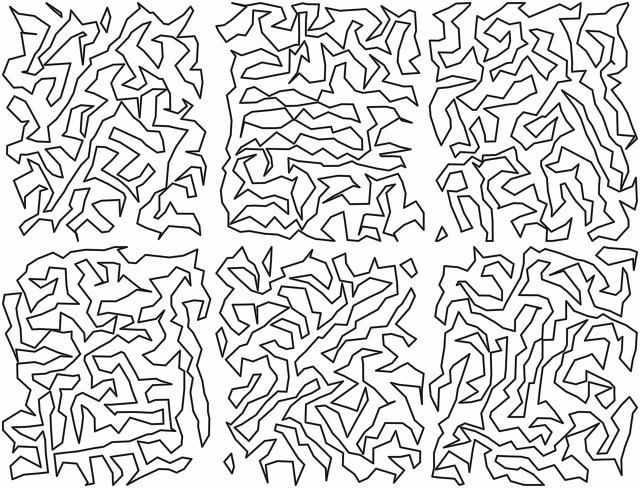
Reproduce this pattern procedurally as a Shadertoy shader.

```glsl
// Six panels, each filled by a wandering jagged line drawn in thin black on white.
// A random tree joins coarse cells of a turned lattice; the line walks round that tree
// through a lattice twice as fine, whose vertices are staggered, jittered and warped.

const vec2 GRID = vec2(18.0, 20.0);     // panel size in vertex spacings
const vec2 PANELS = vec2(3.0, 2.0);

// Set once per pixel for its panel
vec2 seed;
mat2 turn;

vec2 hash22(vec2 p) {
    vec3 q = fract(p.xyx * vec3(0.1031, 0.1030, 0.0973));
    q += dot(q, q.yzx + 33.33);
    return fract((q.xx + q.yz) * q.zy);
}

vec2 noise2(vec2 p) {
    vec2 i = floor(p), f = fract(p);
    f = f * f * (3.0 - 2.0 * f);
    vec2 low = mix(hash22(i), hash22(i + vec2(1, 0)), f.x);
    vec2 high = mix(hash22(i + vec2(0, 1)), hash22(i + vec2(1, 1)), f.x);
    return mix(low, high, f.y);
}

// Smooth displacement, fading out towards the panel borders
vec2 warp(vec2 p) {
    vec2 border = clamp(min(p, GRID - p), 0.0, 4.0);
    return 1.3 * (noise2(p / 3.3 + seed + 11.3) - 0.5) * smoothstep(0.0, 4.0, border);
}

vec2 vertexAt(ivec2 v) {
    vec2 stagger = 0.17 * (2.0 * vec2(v.yx & 1) - 1.0);
    vec2 jitter = 0.9 * (hash22(vec2(v) + seed + 207.0) - 0.5);
    vec2 p = GRID * 0.5 + turn * (vec2(v) + 0.5 + stagger + jitter);
    return clamp(p + warp(p), vec2(0.25), GRID - 0.25);
}

bool inside(ivec2 c) {
    return all(lessThan(abs(turn * vec2(2 * c + 1)), GRID * 0.5 - 0.5));
}

// Each cell grows up or sideways; alternating odds and senses keep branches crooked
bool growsUp(ivec2 c) {
    if (!inside(c + ivec2(0, 1))) return false;
    if (!inside(c + ivec2(1 - 2 * (c.y & 1), 0))) return true;
    float odds = ((c.x + c.y) & 1) == 0 ? 0.7 : 0.3;
    return hash22(vec2(c) + seed + 71.0).x < odds;
}

bool linkUp(ivec2 c) {
    return inside(c) && inside(c + ivec2(0, 1)) && growsUp(c);
}

bool linkRight(ivec2 c) {
    return inside(c) && inside(c + ivec2(1, 0)) && !growsUp(c + ivec2(c.y & 1, 0));
}

// Distance from the origin to the segment between a and b
float segmentDistance(vec2 a, vec2 b) {
    vec2 ab = b - a;
    return length(a + ab * clamp(-dot(a, ab) / max(dot(ab, ab), 1e-8), 0.0, 1.0));
}

void mainImage(out vec4 fragColor, in vec2 fragCoord) {
    // Panel, its lattice angle, and the position inside it
    vec2 uv = fragCoord / iResolution.xy * PANELS;
    vec2 panel = floor(uv);
    seed = panel * vec2(37.0, 53.0) + 5.0;
    float angle = 0.2 + 0.26 * mod(panel.x * 2.0 + panel.y * 3.0, 6.0);
    turn = mat2(cos(angle), sin(angle), -sin(angle), cos(angle));
    vec2 p = fract(uv) * GRID;

    // Spacing of the vertices in units of the canvas height
    vec2 spacing = vec2(iResolution.x / iResolution.y, 1.0) / (PANELS * GRID);

    // Undo the warp roughly to find the nearby vertices
    vec2 source = p - warp(p);
    source = p - warp(source);
    ivec2 base = ivec2(floor(transpose(turn) * (source - GRID * 0.5)));

    float dist = 1.0;
    for (int y = -3; y <= 2; y++)
    for (int x = -3; x <= 2; x++) {
        ivec2 v = base + ivec2(x, y);
        ivec2 c = v >> 1, q = v & 1;
        if (!inside(c)) continue;

        // Edges cross between linked cells and close off unlinked sides
        bool right = q.x == 1 ? linkRight(c) : !linkUp(c - ivec2(0, 1 - q.y));
        bool up = q.y == 1 ? linkUp(c) : !linkRight(c - ivec2(1 - q.x, 0));
        if (!right && !up) continue;

        vec2 a = (vertexAt(v) - p) * spacing;
        if (right) dist = min(dist, segmentDistance(a, (vertexAt(v + ivec2(1, 0)) - p) * spacing));
        if (up) dist = min(dist, segmentDistance(a, (vertexAt(v + ivec2(0, 1)) - p) * spacing));
    }

    // Thin ink stroke with a soft edge
    float pixel = 1.0 / iResolution.y;
    float ink = 1.0 - smoothstep(-0.75 * pixel, 0.75 * pixel, dist - 0.0019);
    fragColor = vec4(mix(vec3(0.995), vec3(0.04), ink), 1.0);
}
```
